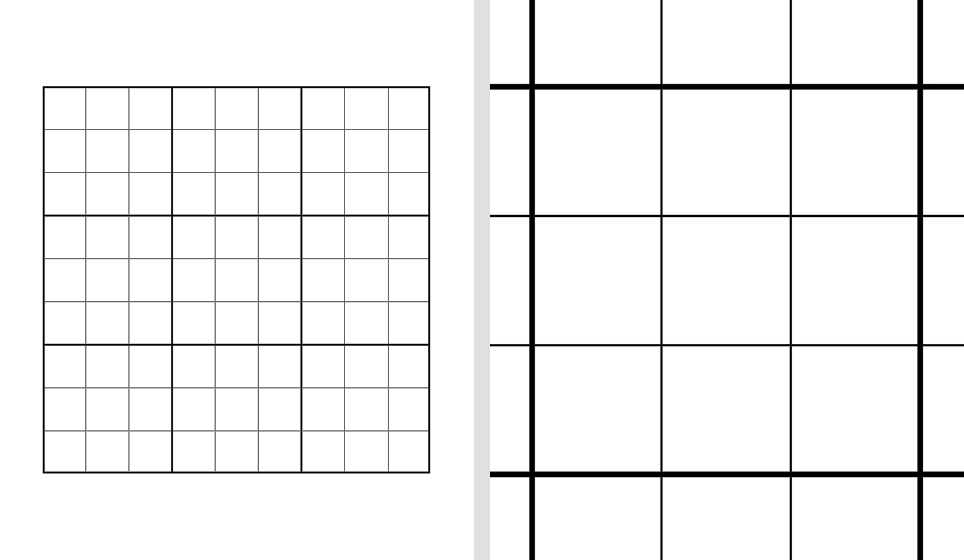
Left: the whole. Right: its middle third, enlarged.
This pattern is drawn by a Shadertoy shader. Its source:

```glsl
// A blank nine by nine puzzle grid in black ink on white paper.
// Each rule is a box-filtered band; every third one is heavy, and the
// outer rules are pulled in slightly, so the edge cells are a bit narrower.

// Share of a filter window of width w, centred on x, lying between a and b
vec2 bandCoverage(vec2 x, vec2 a, vec2 b, float w) {
    return clamp((min(x + 0.5 * w, b) - max(x - 0.5 * w, a)) / w, 0.0, 1.0);
}

void mainImage(out vec4 fragColor, in vec2 fragCoord) {
    // Centred coordinates, in canvas heights
    vec2 p = (fragCoord - 0.5 * iResolution.xy) / iResolution.y;
    float filterWidth = 1.2 / iResolution.y;

    // Centres of the outer rules
    vec2 frameMin = vec2(-0.3451, -0.3438);
    vec2 frameMax = vec2(0.3431, 0.3444);
    float heavy = 0.00168;
    float fine = 0.00065;

    // Ten rules each way: x holds the vertical ones, y the horizontal ones
    vec2 rules = vec2(0.0);
    for (int i = 0; i < 10; i++) {
        vec2 centre = vec2(-0.3470, -0.3464) + vec2(0.0770, 0.0769) * float(i);
        centre.x += i == 8 ? 0.0014 : 0.0; // the last column is narrower still
        centre = clamp(centre, frameMin, frameMax);
        float halfWidth = i % 3 == 0 ? heavy : fine;
        rules = max(rules, bandCoverage(p, centre - halfWidth, centre + halfWidth, filterWidth));
    }

    // Trim each rule to the frame along its length
    vec2 inside = bandCoverage(p, frameMin - heavy, frameMax + heavy, filterWidth);
    rules *= inside.yx;

    float ink = max(rules.x, rules.y);
    fragColor = vec4(vec3(1.0 - ink), 1.0);
}
```
